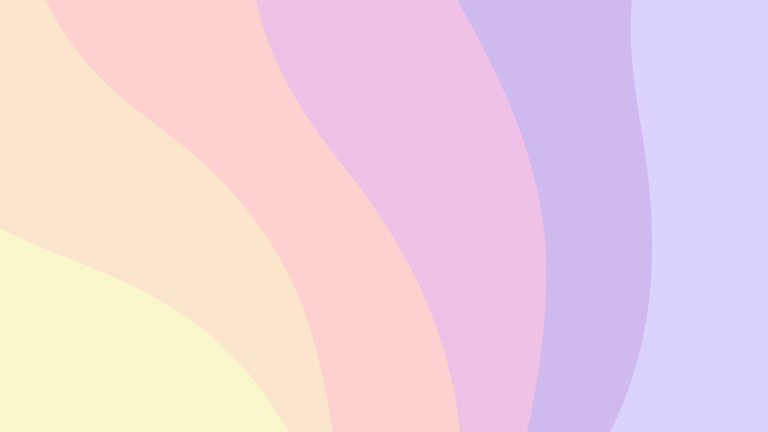
This background is drawn by a Shadertoy shader. Its source:

```glsl
// Six flowing pastel bands, swept from the lower left corner to the right side.
// Each border is a smooth curve x(y) made of two Hermite spans; the bands are
// layered from left to right with edges antialiased by screen derivatives.

const int BORDERS = 5;

// Border knots as (height, x, slope dx/dy), in units of the canvas height.
const vec3 LOWER_KNOT[BORDERS] = vec3[](
    vec3(0.0, 0.669, -0.66),
    vec3(0.0, 0.771, -0.17),
    vec3(0.0, 1.065, -0.10),
    vec3(0.0, 1.220,  0.22),
    vec3(0.0, 1.412,  0.50));
const vec3 BEND_KNOT[BORDERS] = vec3[](
    vec3(0.398, 0.169, -2.60),
    vec3(0.718, 0.352, -1.38),
    vec3(0.616, 0.794, -0.81),
    vec3(0.394, 1.264, -0.02),
    vec3(0.699, 1.485, -0.165));
const vec3 UPPER_KNOT[BORDERS] = vec3[](
    vec3(0.472, 0.000, -1.85),
    vec3(1.0, 0.1065, -0.45),
    vec3(1.0, 0.593, -0.20),
    vec3(1.0, 1.058, -0.58),
    vec3(1.0, 1.463,  0.10));

const vec3 CREAM = vec3(0.98, 0.965, 0.795);
const vec3 BAND_COLOR[BORDERS] = vec3[](
    vec3(0.985, 0.898, 0.805),  // peach
    vec3(0.996, 0.818, 0.820),  // rose
    vec3(0.937, 0.755, 0.906),  // orchid
    vec3(0.808, 0.730, 0.937),  // lavender
    vec3(0.859, 0.824, 0.992)); // periwinkle

// Cubic span between two knots.
float hermite(vec3 a, vec3 b, float y) {
    float span = b.x - a.x;
    float t = clamp((y - a.x) / span, 0.0, 1.0);
    float s = 1.0 - t;
    float ease = t * t * (3.0 - 2.0 * t);
    return mix(a.y, b.y, ease) + span * t * s * (a.z * s - b.z * t);
}

// Border position at height y, continued straight above its upper knot.
float borderX(int i, float y) {
    vec3 bend = BEND_KNOT[i];
    vec3 top = UPPER_KNOT[i];
    float x = y < bend.x ? hermite(LOWER_KNOT[i], bend, y)
                         : hermite(bend, top, y);
    return x + top.z * max(y - top.x, 0.0);
}

void mainImage(out vec4 fragColor, in vec2 fragCoord) {
    vec2 p = fragCoord / iResolution.y;
    // Keep the composition spanning the full width at any aspect ratio.
    p.x *= (16.0 / 9.0) * iResolution.y / iResolution.x;

    vec3 color = CREAM;
    for (int i = 0; i < BORDERS; i++) {
        float side = p.x - borderX(i, p.y);
        float pixel = length(vec2(dFdx(side), dFdy(side)));
        color = mix(color, BAND_COLOR[i], clamp(0.5 + side / pixel, 0.0, 1.0));
    }
    fragColor = vec4(color, 1.0);
}
```
